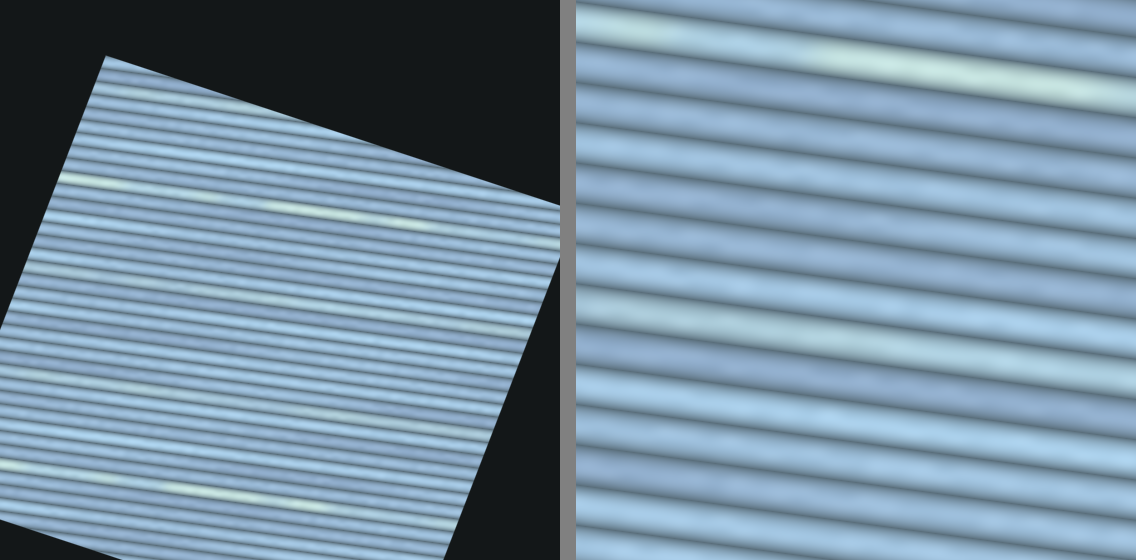
Left, the full canvas; right, a detail of the centre.
A Shadertoy shader for this texture:

```glsl
// Tilted sheet of pale blue corrugated ribs with worn, uneven sheen on a near-black ground.

#define PITCH 0.02396        // vertical distance between grooves
#define PHASE 0.00195        // offset of the first groove
#define SLOPE 0.135          // fall of the ribs across the canvas
#define LEAN 0.36            // sideways drift of each repeat
#define RIBS_PER_REPEAT 22.0
#define SHEEN_BANDS 7.0      // bright rib groups per repeat
#define GRAIN 0.045
#define GROUND vec3(0.075, 0.092, 0.093)
#define GROOVE vec3(0.35, 0.43, 0.48)
#define DULL_RIB vec3(0.575, 0.69, 0.81)
#define BRIGHT_RIB vec3(0.68, 0.83, 0.935)
#define PALE_RIB vec3(0.71, 0.83, 0.85)

const float TAU = 6.2831853;

float hash(vec2 p) {
    vec3 q = fract(vec3(p.xyx) * 0.1031);
    q += dot(q, q.yzx + 33.33);
    return fract((q.x + q.y) * q.z);
}

float valueNoise(vec2 p) {
    vec2 cell = floor(p), f = fract(p);
    f = f * f * (3.0 - 2.0 * f);
    vec2 e = vec2(0.0, 1.0);
    return mix(mix(hash(cell), hash(cell + e.yx), f.x),
               mix(hash(cell + e.xy), hash(cell + e.yy), f.x), f.y);
}

// Coverage of the slanted sheet, with smooth edges
float sheetMask(vec2 p, float pixel) {
    vec2 corner = vec2(0.189, 0.099);
    mat2 sides = mat2(0.8425, 0.2786, -0.3047, 0.7904);
    vec2 st = inverse(sides) * (p - corner);
    vec2 inset = 0.5 - abs(st - 0.5);
    float d = 0.86 * min(inset.x, inset.y);
    return smoothstep(-pixel, pixel, d);
}

vec3 ribColor(vec2 p) {
    float across = (p.y - SLOPE * p.x - PHASE) / PITCH;
    float along = p.x + LEAN * p.y;
    float rib = mod(floor(across), RIBS_PER_REPEAT);
    float f = fract(across);

    // Rounded ridge between narrow grooves
    float ridge = pow(sin(0.5 * TAU * f), 0.8);

    // Sheen: groups of ribs, fading in and out along their length
    float bands = cos(TAU * SHEEN_BANDS * (rib - 2.6) / RIBS_PER_REPEAT);
    float drift = sin(along * 6.0 + 2.5 * rib) * 0.16
                + sin(along * 11.0 - 1.7 * rib) * 0.08;
    float patches = sin(along * 7.5 + 0.35 * rib + 1.2) * 0.14;
    float sheen = 0.46 + 0.36 * bands + drift + patches
                + 0.25 * (hash(vec2(rib, 7.0)) - 0.5);
    vec3 top = mix(DULL_RIB, BRIGHT_RIB, clamp(sheen, 0.0, 1.0));

    // Every seventh rib is paler, the middle one with worn glints
    float pale = 1.0 - step(0.5, abs(mod(rib, 7.0) - 5.0));
    float main = 1.0 - step(0.5, abs(rib - 12.0));
    float wear = valueNoise(vec2(along * 16.0, rib));
    top = mix(top, PALE_RIB, pale * (0.25 + 0.5 * wear));
    top += main * vec3(0.09, 0.08, 0.02) * smoothstep(0.45, 0.9, wear);

    // Fine streaks along the ribs
    float grain = valueNoise(vec2(along * 75.0, (rib + f) * 3.0)) - 0.5;
    return mix(GROOVE, top, ridge) + GRAIN * grain * ridge;
}

void mainImage(out vec4 fragColor, in vec2 fragCoord) {
    vec2 p = fragCoord / iResolution.xy;
    p.y = 1.0 - p.y;
    float mask = sheetMask(p, 0.8 / iResolution.y);
    fragColor = vec4(mix(GROUND, ribColor(p), mask), 1.0);
}
```
